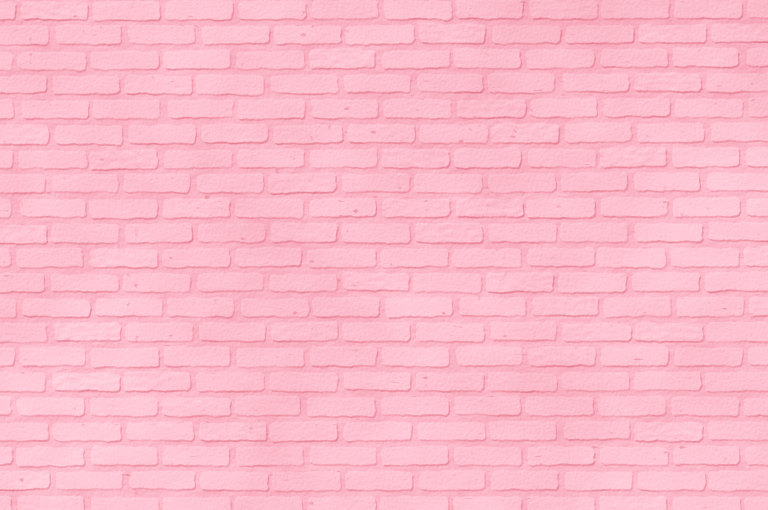
Reproduce this texture procedurally as a WebGL 2 fragment shader.

```glsl
#version 300 es
precision highp float;
// Painted pink brick wall in running bond, lit softly from the upper left.

uniform vec2 u_resolution;
out vec4 fragColor;

// Lengths are fractions of the canvas height.
const vec2 PITCH = vec2(0.1427, 0.0485);      // brick plus joint
const vec2 HALF_SIZE = vec2(0.0655, 0.0178);  // half of a brick face
const float TOP_SHIFT = 0.07;                 // part of a row cut off at the top
const float EVEN_SHIFT = 0.23;                // start of even rows, in bricks
const float ODD_SHIFT = 0.69;                 // start of odd rows, in bricks
const float TILT = 0.004;
const float CORNER = 0.008;
const float BEVEL = 0.0019;
const float WOBBLE = 0.0032;
const float GRAIN = 0.034;
const float STAIN = 0.035;
const float SHADOW_REACH = 0.0041;
const vec2 TO_LIGHT = vec2(-0.55, 0.83);

const vec3 LIGHT_PINK = vec3(1.00, 0.785, 0.838);
const vec3 PAINT_PINK = vec3(0.99, 0.735, 0.795);
const vec3 JOINT_PINK = vec3(0.978, 0.690, 0.758);
const vec3 SHADOW_PINK = vec3(0.91, 0.515, 0.595);
const vec3 SHADE = vec3(0.35, 1.0, 0.92);     // how strongly each channel fades

vec2 hash2(vec2 p) {
    vec3 q = fract(p.xyx * vec3(0.1031, 0.1030, 0.0973));
    q += dot(q, q.yzx + 33.33);
    return fract((q.xx + q.yz) * q.zy);
}

float cornerSlope(vec2 cell, vec2 offset) {
    float angle = 6.28318 * hash2(cell).x;
    return dot(vec2(cos(angle), sin(angle)), offset);
}

// Gradient noise, about -0.7 to 0.7
float noise(vec2 p) {
    vec2 i = floor(p), f = fract(p);
    vec2 w = f * f * f * (f * (f * 6.0 - 15.0) + 10.0);
    vec2 e = vec2(1.0, 0.0);
    float low = mix(cornerSlope(i, f), cornerSlope(i + e, f - e), w.x);
    float high = mix(cornerSlope(i + e.yx, f - e.yx), cornerSlope(i + 1.0, f - 1.0), w.x);
    return mix(low, high, w.y);
}

// Position relative to the brick centre; id names the brick
vec2 brickCell(vec2 p, out vec2 id) {
    p.y -= TILT * p.x * p.y;
    float down = (1.0 - p.y) / PITCH.y + TOP_SHIFT;
    float row = floor(down);
    float shift = mix(EVEN_SHIFT, ODD_SHIFT, mod(row, 2.0));
    shift += 0.08 * (hash2(vec2(row + 7.0, 3.0)).x - 0.5);
    float along = p.x / PITCH.x - shift;
    id = vec2(floor(along), row) + 20.0;
    return vec2(fract(along) - 0.5, 0.5 - fract(down)) * PITCH;
}

float roundBox(vec2 p, vec2 halfSize, float radius) {
    vec2 d = abs(p) - halfSize + radius;
    return length(max(d, 0.0)) + min(max(d.x, d.y), 0.0) - radius;
}

// 1 on a brick face, 0 in the joints
float brickMask(vec2 p) {
    vec2 id;
    vec2 q = brickCell(p, id);
    vec2 random = hash2(id) - 0.5;
    q += random * vec2(0.005, 0.003);
    q.y += q.x * 0.035 * (hash2(id + 41.0).x - 0.5);
    q += WOBBLE * vec2(noise(p * 60.0), noise(p * 36.0 + 19.0));
    vec2 size = HALF_SIZE + random.yx * vec2(0.003, 0.002);
    float d = roundBox(q, size, CORNER) + 0.0016 * noise(p * 120.0 + 5.0);
    return 1.0 - smoothstep(-BEVEL, BEVEL, d);
}

// Bumps in the paint, coarser on worn bricks and in the joints
float paintRelief(vec2 p, float wear) {
    float fine = noise(p * 150.0) + 0.6 * noise(p * 260.0 + 31.0);
    float coarse = noise(p * vec2(55.0, 90.0) + 11.0);
    return fine + coarse * (0.6 + 2.2 * wear);
}

void main() {
    vec2 p = gl_FragCoord.xy / u_resolution.y;
    vec2 lit = p + TO_LIGHT * SHADOW_REACH;
    vec2 id;
    brickCell(p, id);
    vec2 tint = hash2(id + 73.0);
    float face = brickMask(p);
    float wear = max(smoothstep(0.75, 1.0, tint.y), 0.5 * (1.0 - face));

    // Base paint, mottled within bricks and joints
    float cloud = noise(p * 2.6 + 4.0) + 0.6 * noise(p * 7.0);
    float mottle = noise(p * vec2(16.0, 30.0) + 51.0);
    float glow = 0.52 + 0.3 * cloud + 0.45 * mottle + 0.3 * (tint.x - 0.5);
    vec3 brick = mix(PAINT_PINK, LIGHT_PINK, clamp(glow, 0.0, 1.0));
    vec3 joint = mix(JOINT_PINK, PAINT_PINK, clamp(0.5 + 1.1 * mottle, 0.0, 1.2));
    vec3 color = mix(joint, brick, face);

    // Broken edge shadows below and right, faint rims above and left
    float edge = brickMask(lit) - face;
    float depth = 0.62 + 0.55 * noise(p * 20.0 + 8.0) + 0.3 * (tint.y - 0.5);
    color = mix(color, SHADOW_PINK, max(edge, 0.0) * clamp(depth, 0.15, 1.0));
    float rim = 0.45 + 0.5 * noise(p * 24.0 + 35.0);
    color = mix(color, LIGHT_PINK, max(-edge, 0.0) * clamp(rim, 0.0, 1.0));

    // Slow staining, darker toward the upper right
    float upper = smoothstep(0.6, 1.05, p.y) * smoothstep(0.1, 1.0, p.x);
    color += SHADE * (STAIN * cloud - 0.04 * upper);

    // Paint grain and sparse pits
    float bump = paintRelief(p, wear) - paintRelief(p + TO_LIGHT * 0.0028, wear);
    color += SHADE * GRAIN * bump;
    float pit = smoothstep(0.36, 0.58, noise(p * vec2(58.0, 110.0) + 63.0));
    pit *= smoothstep(0.0, 0.35, noise(p * 14.0 + 27.0));
    color = mix(color, SHADOW_PINK, 0.6 * pit);

    fragColor = vec4(clamp(color, 0.0, 1.0), 1.0);
}
```
